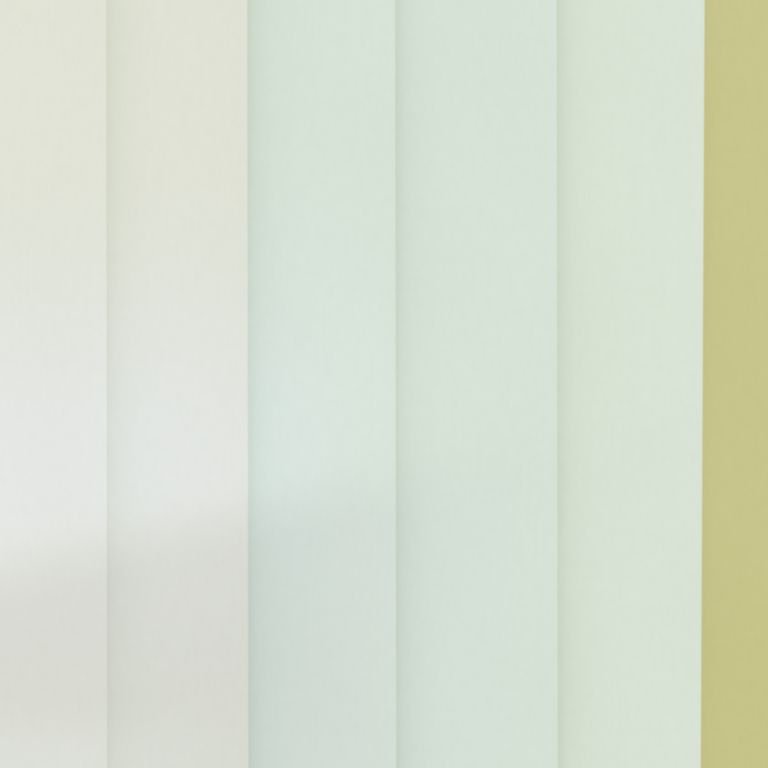
A three.js fragment shader for this texture:

```glsl
// Five overlapping pale fabric blind slats beside an olive wall strip.
// A loop lays each slat edge with its soft crease; window glow, a slanting
// shadow and gradient-noise weave vary the cloth.
#define FIRST_EDGE 0.139
#define PITCH 0.1823
#define PITCH_GROWTH 0.00147
#define WALL_EDGE 0.9125
#define EDGE_SOFTNESS 0.0018
#define CREASE_WIDTH 0.024
#define WEAVE_STRENGTH 0.011
#define WARM_CLOTH vec3(0.880, 0.890, 0.835)
#define COOL_CLOTH vec3(0.852, 0.894, 0.848)
#define WALL_COLOR vec3(0.780, 0.772, 0.545)
#define CREASE_TINT vec3(0.062, 0.052, 0.070)
#define SHADOW_TINT vec3(0.032, 0.034, 0.014)

varying vec2 vUv;

vec2 gradientAt(vec2 cell) {
  float angle = 6.28318 * fract(sin(dot(cell, vec2(127.1, 311.7))) * 43758.5);
  return vec2(cos(angle), sin(angle));
}

float gradientNoise(vec2 p) {
  vec2 cell = floor(p);
  vec2 f = p - cell;
  vec2 u = f * f * f * (f * (f * 6.0 - 15.0) + 10.0);
  vec2 e = vec2(1.0, 0.0);
  float low = mix(dot(gradientAt(cell), f),
                  dot(gradientAt(cell + e.xy), f - e.xy), u.x);
  float high = mix(dot(gradientAt(cell + e.yx), f - e.yx),
                   dot(gradientAt(cell + e.xx), f - e.xx), u.x);
  return mix(low, high, u.y);
}

// Fine threads running both ways over broader mottling
float weave(vec2 p) {
  return 0.45 * gradientNoise(p * vec2(210.0, 150.0))
       + 0.35 * gradientNoise(p * vec2(150.0, 28.0) + 17.0)
       + 0.40 * gradientNoise(p * vec2(60.0, 70.0) + 41.0);
}

void main() {
  vec2 p = vUv;

  // Slats: each edge covers the one before and starts with a dark crease
  float slat = 0.0;
  float crease = 0.0;
  for (int i = 0; i < 4; i++) {
    float n = float(i);
    float edge = FIRST_EDGE + PITCH * n + PITCH_GROWTH * n * n * n;
    float d = p.x - edge - 0.0015 * (0.5 - p.y);
    float cover = smoothstep(-EDGE_SOFTNESS, EDGE_SOFTNESS, d);
    float x = max(d, 0.0);
    float depth = 0.85 * exp(-x / CREASE_WIDTH) + 0.3 * exp(-x / 0.005);
    crease = mix(crease, depth * mix(0.72, 1.0, smoothstep(0.0, 1.0, n)), cover);
    slat += cover;
  }
  vec3 color = mix(WARM_CLOTH, COOL_CLOTH, smoothstep(1.0, 2.0, slat));
  color -= vec3(0.006, 0.005, 0.005) * smoothstep(0.0, 1.0, slat);
  color += vec3(0.006, 0.004, -0.007) * smoothstep(3.0, 4.0, slat);

  // Slanting shadow, strongest at the left
  float shadowTop = 0.245 + 0.23 * p.x;
  float shadow = 1.0 - smoothstep(shadowTop - 0.045, shadowTop + 0.065, p.y);
  float shadowFade = mix(1.0, 0.15, smoothstep(0.3, 0.7, p.x));
  color -= SHADOW_TINT * shadow * shadowFade;

  // Cool window glow above the shadow and a faint lift at the foot
  float rise = (p.y - 0.40) / 0.25;
  float glow = exp(-rise * rise) * (1.0 - smoothstep(0.2, 0.62, p.x));
  color += vec3(0.016, 0.018, 0.060) * glow * (1.0 - 0.75 * shadow);
  float foot = (1.0 - smoothstep(0.0, 0.10, p.y)) * (1.0 - smoothstep(0.1, 0.4, p.x));
  color += vec3(0.018, 0.020, 0.022) * foot;

  color -= CREASE_TINT * crease;

  // Wall strip, its edge leaning slightly outward at the top
  float wallDistance = p.x - WALL_EDGE - 0.005 * p.y;
  float wall = smoothstep(-EDGE_SOFTNESS, EDGE_SOFTNESS, wallDistance);
  vec3 wallColor = WALL_COLOR + vec3(0.010, 0.010, 0.016) * (p.y - 0.5);
  wallColor -= 0.018 * exp(-max(wallDistance, 0.0) / 0.012);
  color = mix(color, wallColor, wall);

  // Cloth grain and slow tonal drift
  color += WEAVE_STRENGTH * weave(p);
  color += 0.006 * gradientNoise(p * vec2(7.0, 5.0) + 3.0);

  gl_FragColor = vec4(color, 1.0);
}
```
